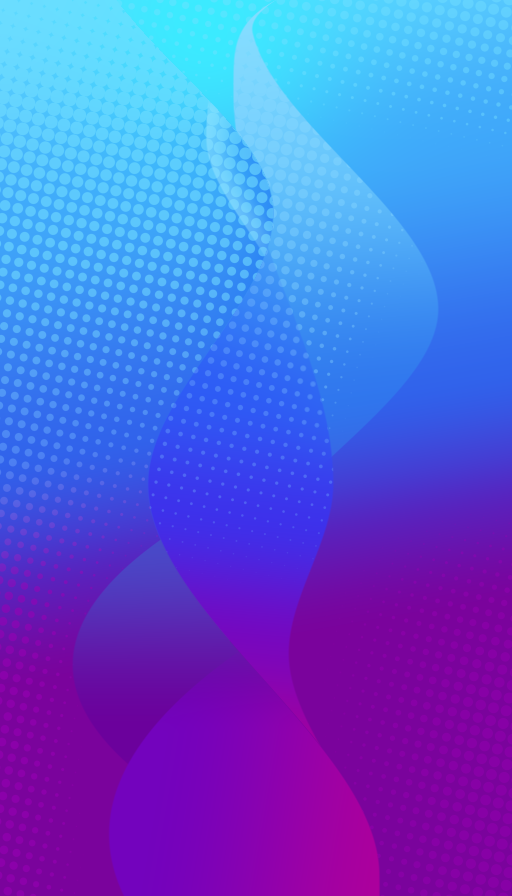
Reproduce this background procedurally as a WebGL 1 fragment shader.

```glsl
precision highp float;
// Flowing translucent ribbons over a cyan to violet gradient with halftone dots.
uniform vec2 u_resolution;

// Coverage right of a vertical curve; dist is x minus the curve's x.
float rightOf(float dist) {
  float soft = 1.2 / u_resolution.x;
  return smoothstep(-soft, soft, dist);
}

// Dot on a tilted square lattice; radius is a fraction of the cell.
float halftone(vec2 p, float radius) {
  vec2 cell = mat2(0.974, 0.225, -0.225, 0.974) * p / 0.0146;
  float soft = 0.7 / (0.0146 * u_resolution.y);
  float dist = length(fract(cell) - 0.5);
  return smoothstep(soft, -soft, dist - radius) * smoothstep(0.0, 0.12, radius);
}

// Main curve, sweeping from the top left to the bottom right.
float mainCurve(float d) {
  return 0.172 + 0.362 * smoothstep(-0.078, 0.237, d)
    - 0.245 * smoothstep(0.237, 0.54, d) + 0.452 * smoothstep(0.54, 0.977, d);
}

// Inner curve, the right side of the central ribbon.
float innerCurve(float d) {
  return 0.456 + 0.083 * pow(max(0.0, 1.0 - d / 0.104), 4.0)
    + 0.195 * smoothstep(0.104, 0.54, d)
    - 0.087 * smoothstep(0.54, 0.729, d) + 0.177 * smoothstep(0.729, 0.99, d);
}

// Outer curve, the right side of the pale veil.
float outerCurve(float d) {
  return 0.489 + 0.05 * pow(max(0.0, 1.0 - d / 0.037), 2.0)
    + 0.367 * smoothstep(0.015, 0.345, d) - 0.408 * smoothstep(0.345, 0.67, d);
}

vec3 backdrop(float t) {
  vec3 c = mix(vec3(0.38, 0.84, 1.0), vec3(0.25, 0.66, 0.98), smoothstep(0.0, 0.25, t));
  c = mix(c, vec3(0.19, 0.38, 0.92), smoothstep(0.22, 0.55, t));
  c = mix(c, vec3(0.31, 0.17, 0.78), smoothstep(0.51, 0.67, t));
  return mix(c, vec3(0.48, 0.01, 0.61), smoothstep(0.60, 0.78, t));
}

vec3 ribbonColor(float d) {
  vec3 c = mix(vec3(0.20, 0.50, 0.97), vec3(0.18, 0.36, 0.96), smoothstep(0.30, 0.45, d));
  c = mix(c, vec3(0.24, 0.19, 0.92), smoothstep(0.43, 0.59, d));
  c = mix(c, vec3(0.46, 0.03, 0.75), smoothstep(0.57, 0.72, d));
  return mix(c, vec3(0.63, 0.0, 0.62), smoothstep(0.69, 0.84, d));
}

void main() {
  vec2 uv = gl_FragCoord.xy / u_resolution;
  vec2 p = gl_FragCoord.xy / u_resolution.y;
  float x = uv.x;
  float d = 1.0 - uv.y; // depth below the top

  float across = x - mainCurve(d);
  float pastMain = rightOf(across);
  float pastInner = rightOf(x - innerCurve(d));
  float pastOuter = rightOf(x - outerCurve(d));

  // Backdrop with a cyan glow at the top
  vec3 base = backdrop(d + 0.1 * x);
  vec2 glowOffset = (vec2(x, d) - vec2(0.40, 0.03)) * vec2(3.6, 6.5);
  float glow = exp(-dot(glowOffset, glowOffset));
  vec3 color = mix(base, vec3(0.22, 0.93, 1.0), glow * mix(0.65, 0.92, pastMain));

  // Shade beside the main curve
  float shade = exp(-14.0 * abs(across)) * (1.0 - pastMain);
  shade *= smoothstep(0.11, 0.18, d) * smoothstep(0.46, 0.28, d);
  color = mix(color, vec3(0.14, 0.48, 0.95), 0.65 * shade);

  // Halftone on both sides of the backdrop
  vec3 dotColor = mix(vec3(0.46, 0.88, 1.0), vec3(0.38, 0.60, 0.98), smoothstep(0.28, 0.55, d));
  dotColor = mix(dotColor, vec3(0.60, 0.0, 0.71), smoothstep(0.50, 0.68, d + 0.1 * x));
  float fade = 0.62 - 0.92 * d;
  float leftRadius = max(fade + 0.2 * smoothstep(0.3, 0.0, x) * smoothstep(0.3, 0.6, d),
    0.33 * smoothstep(0.2, 0.0, x) * smoothstep(0.5, 0.65, d));
  float rightRadius = max(0.2 + 0.25 * x - 2.4 * d,
    0.42 * smoothstep(0.55, 1.0, x) * smoothstep(0.52, 0.8, d));
  float radius = mix(leftRadius, rightRadius, step(0.0, across));
  color = mix(color, dotColor, mix(0.55, 0.42, pastMain) * halftone(p, radius));

  // Thin pale sliver beside the main curve
  float sliver = x - 0.403 - 0.06 * smoothstep(0.156, 0.30, d) - 3.0 * pow(abs(d - 0.15), 2.0);
  float sliverMask = rightOf(sliver) * (1.0 - pastMain);
  sliverMask *= smoothstep(0.105, 0.125, d) * smoothstep(0.33, 0.23, d);
  color = mix(color, vec3(0.60, 0.90, 1.0), 0.5 * sliverMask * smoothstep(0.065, 0.0, sliver));

  // Pale veil from the inner curve, or the main curve lower down, to the outer one
  float veil = pastMain * max(pastInner, step(0.2, d)) * (1.0 - pastOuter);
  float veilAlpha = mix(0.55, 0.24, smoothstep(0.03, 0.46, d));
  vec3 veilColor = mix(vec3(0.60, 0.92, 1.0), vec3(0.18, 0.70, 0.96), smoothstep(0.15, 0.45, d));
  float veilDots = halftone(p, fade - 0.32 * smoothstep(0.5, 0.85, x));
  vec3 veiled = mix(base, veilColor, veilAlpha);
  color = mix(color, mix(veiled, vec3(0.56, 0.86, 1.0), 0.36 * veilDots), veil);

  // Central ribbon, emerging from the veil
  float ribbon = pastMain * (1.0 - pastInner) * step(0.2, d);
  ribbon *= smoothstep(0.27, 0.47, d - 0.4 * across + 0.06);
  vec3 ribbonTint = ribbonColor(d + 0.05 * (0.45 - x));
  ribbonTint = mix(ribbonTint, vec3(0.46, 0.70, 1.0), 0.36 * halftone(p, fade));
  color = mix(color, ribbonTint, ribbon);

  // Dusky leaf and violet swell at the bottom
  float leaf = rightOf(x - 0.142 - 8.8 * pow(abs(d - 0.742), 2.0));
  vec3 leafColor = mix(vec3(0.27, 0.33, 0.79), vec3(0.40, 0.0, 0.61), smoothstep(0.60, 0.82, d));
  color = mix(color, leafColor, 0.75 * leaf * (1.0 - pastMain) * smoothstep(0.89, 0.84, d));
  float swell = rightOf(x - 0.213 - 6.09 * pow(abs(d - 0.931), 2.0));
  vec3 swellColor = mix(vec3(0.45, 0.01, 0.74), vec3(0.68, 0.0, 0.61),
    smoothstep(0.28, 0.82, x + 0.3 * (d - 0.9)));
  color = mix(color, swellColor, swell * (1.0 - pastMain) * smoothstep(0.70, 0.82, d));

  gl_FragColor = vec4(color, 1.0);
}
```
